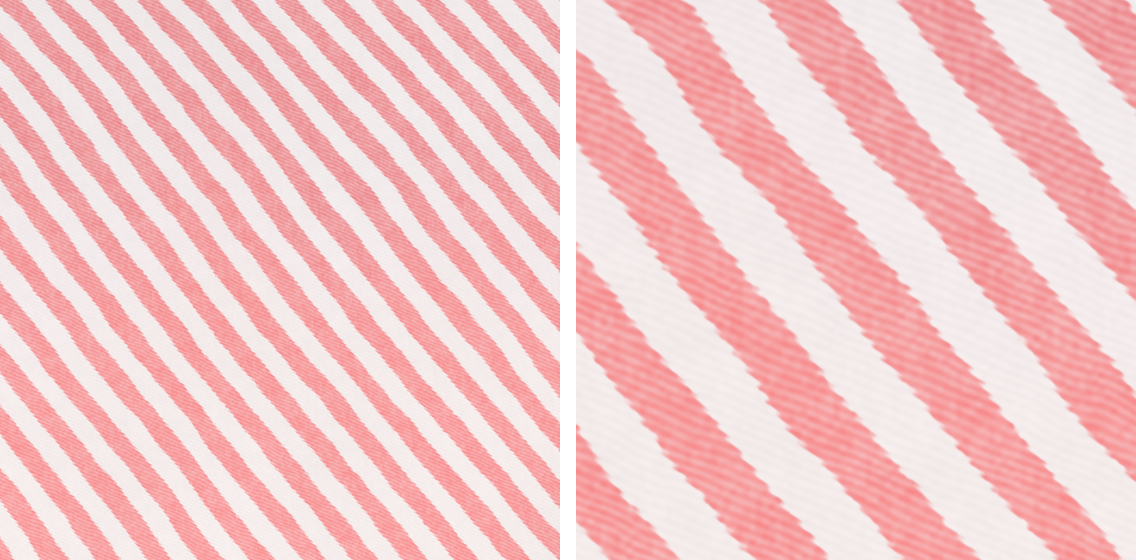
Left: the whole. Right: its middle third, enlarged.
Write a Shadertoy shader that draws this texture.

```glsl
// Soft woven cotton with slanted coral stripes on off-white, seen slightly
// in perspective. A warped stripe phase gives the bands; fine twill lines and
// layered value noise give the yarn, the puckers and the uneven dye.

float hash(vec2 p) {
    return fract(sin(dot(p, vec2(127.1, 311.7))) * 43758.5453);
}

float noise(vec2 p) {
    vec2 cell = floor(p), f = fract(p);
    f = f * f * (3.0 - 2.0 * f);
    return mix(mix(hash(cell), hash(cell + vec2(1, 0)), f.x),
               mix(hash(cell + vec2(0, 1)), hash(cell + vec2(1, 1)), f.x), f.y);
}

// Stripe number at a point; whole values lie on the stripe centres
float stripePhase(vec2 uv) {
    float depth = 1.0 - uv.y;
    float centre = 0.094 + 0.83 * depth;
    centre += 0.010 * sin(7.5 * depth - 1.5 * (uv.x - 0.4));
    centre += 0.010 * (noise(uv * 7.0) - 0.5);
    centre += 0.007 * (noise(uv * 24.0 + 5.0) - 0.5);
    float period = 0.0846 + 0.008 * depth * depth;
    return (uv.x - centre) / period;
}

void mainImage(out vec4 fragColor, in vec2 fragCoord) {
    vec2 uv = fragCoord / iResolution.xy;
    float pixel = 1.0 / iResolution.y;

    // Twill ribs, faded out where they are too fine to resolve
    float resolved = 1.0 - smoothstep(0.25, 0.6, 170.0 * pixel);
    float ribCoord = dot(uv, vec2(65.0, 157.0)) + 0.7 * noise(uv * 40.0);
    float rib = resolved * sin(6.2832 * ribCoord);
    float yarn = noise(uv * vec2(260.0, 230.0)) - 0.5;
    float mottle = noise(uv * 45.0 + 9.0) - 0.5;
    float fold = noise(uv * 5.0 + 2.0) - 0.5;

    // Stripe mask with a slightly stepped woven edge
    float phase = stripePhase(uv);
    float fromCentre = abs(fract(phase + 0.5) - 0.5);
    fromCentre += 0.012 * rib + 0.025 * yarn;
    float soft = 0.02 + 0.7 * pixel / 0.085;
    float stripe = 1.0 - smoothstep(0.245 - soft, 0.245 + soft, fromCentre);

    // Coral yarn, duskier towards the top, mixed with pale crossing threads
    float dusk = smoothstep(0.25, 0.85, uv.y + 0.3 * fold);
    vec3 coral = mix(vec3(0.975, 0.60, 0.605), vec3(0.925, 0.575, 0.59), dusk);
    float pale = 0.14 + 0.16 * rib + 0.32 * yarn + 0.18 * mottle;
    vec3 red = mix(coral, vec3(0.97, 0.86, 0.86), pale);

    // Off-white ground with a faint weave and broad folds
    vec3 ground = mix(vec3(0.962, 0.927, 0.927), vec3(0.945, 0.918, 0.922), dusk);
    ground += 0.006 * rib + 0.014 * yarn + 0.010 * mottle;

    vec3 cloth = mix(ground, red, stripe) + 0.015 * fold;
    fragColor = vec4(clamp(cloth, 0.0, 1.0), 1.0);
}
```
